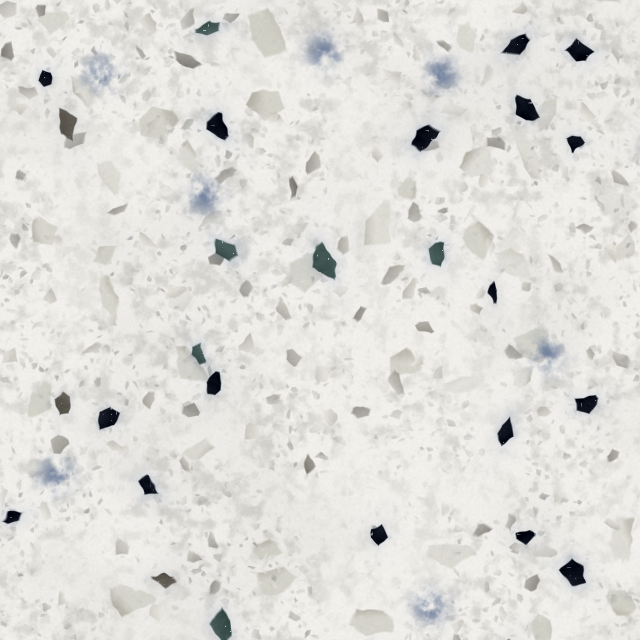
Reproduce this texture procedurally as a WebGL 2 fragment shader.

```glsl
#version 300 es
precision highp float;
uniform vec2 u_resolution;
out vec4 fragColor;

const float TAU = 6.2831853;

// Three random values for an integer cell
vec3 hash3(vec2 cell, float seed) {
  uvec3 v = uvec3(ivec3(cell, seed) + 4096);
  v = v * 1664525u + 1013904223u;
  v.x += v.y * v.z; v.y += v.z * v.x; v.z += v.x * v.y;
  v ^= v >> 16u;
  v.x += v.y * v.z; v.y += v.z * v.x; v.z += v.x * v.y;
  return vec3(v >> 8u) / 16777216.0;
}

float noise(vec2 p, float seed) {
  vec2 i = floor(p), f = fract(p);
  f = f * f * (3.0 - 2.0 * f);
  float low = mix(hash3(i, seed).x, hash3(i + vec2(1, 0), seed).x, f.x);
  float high = mix(hash3(i + vec2(0, 1), seed).x, hash3(i + vec2(1, 1), seed).x, f.x);
  return mix(low, high, f.y);
}

float fbm(vec2 p, float seed) {
  float sum = 0.0, amp = 0.53;
  for (int i = 0; i < 4; i++) {
    sum += amp * noise(p, seed + float(i));
    p = mat2(1.6, 1.2, -1.2, 1.6) * p;
    amp *= 0.5;
  }
  return sum;
}

// Irregular convex stone with six random faces
float stone(vec2 p, float radius, vec2 cell, float seed) {
  float d = -1.0;
  for (int k = 0; k < 6; k++) {
    vec3 h = hash3(cell, seed + 10.0 + float(k));
    float a = TAU * (float(k) + 0.85 * h.x) / 6.0;
    d = max(d, dot(p, vec2(cos(a), sin(a))) - radius * mix(0.5, 1.05, h.y));
  }
  return d;
}

// Scattered stones: distance, facet slope, two random values
vec4 chips(vec2 p, float cells, float size, float share, float seed) {
  vec4 best = vec4(1.0, 0.0, 0.0, 0.0);
  vec2 home = floor(p * cells);
  for (int y = -1; y <= 1; y++)
  for (int x = -1; x <= 1; x++) {
    vec2 cell = home + vec2(x, y);
    vec3 place = hash3(cell, seed), look = hash3(cell, seed + 1.0);
    if (place.z > share) continue;
    vec2 q = p * cells - cell - 0.5 - 0.75 * (place.xy - 0.5);
    float turn = TAU * look.x, stretch = mix(1.0, 1.5, look.y);
    q = mat2(cos(turn), -sin(turn), sin(turn), cos(turn)) * q;
    q *= vec2(stretch, 1.0 / stretch);
    float radius = size * mix(0.65, 1.2, look.z);
    float d = stone(q, radius, cell, seed) / (cells * stretch);
    if (d < best.x) best = vec4(d, (q.x + 0.4 * q.y) / radius, hash3(cell, seed + 2.0).xy);
  }
  return best;
}

float cover(float d, float blur) {
  float w = max(blur, 0.8 / u_resolution.y);
  return smoothstep(w, -w, d);
}

void main() {
  vec2 p = gl_FragCoord.xy / u_resolution.y;
  vec2 rough = p + 0.004 * (vec2(noise(p * 90.0, 3.0), noise(p * 90.0, 4.0)) - 0.5);

  // Milky ground with faint mottling
  float clump = smoothstep(0.34, 0.56, fbm(p * 9.0, 20.0));
  float mottle = fbm(p * 55.0, 30.0);
  vec3 col = vec3(0.945, 0.937, 0.92);
  col -= vec3(0.10, 0.10, 0.105) * smoothstep(0.42, 0.8, mottle) * (0.45 + 0.55 * clump);
  col -= 0.025 * smoothstep(0.45, 0.75, fbm(p * 6.0, 40.0));

  // Large pale stones, shaded along one side
  vec4 big = chips(rough, 9.0, 0.25, 0.42, 100.0);
  vec3 pale = mix(vec3(0.88, 0.875, 0.85), vec3(0.80, 0.795, 0.755), big.z);
  pale = mix(pale, vec3(0.66, 0.645, 0.60), smoothstep(0.1, 1.0, big.y) * big.w);
  col = mix(col, pale, cover(big.x, 0.002) * 0.9);

  // Small crumbs in two sizes, gathered in clumps
  for (int i = 0; i < 2; i++) {
    float s = float(i);
    vec4 crumb = chips(rough, mix(72.0, 43.0, s), 0.32, mix(0.46, 0.36, s), 200.0 + 50.0 * s);
    vec3 grey = mix(vec3(0.87, 0.865, 0.845), vec3(0.64, 0.64, 0.625), crumb.z * crumb.z);
    grey -= 0.05 * crumb.y;
    col = mix(col, grey, cover(crumb.x, 0.0013) * mix(0.25, 0.9, crumb.w) * (0.25 + 0.75 * clump));
  }

  // Medium grey and beige stones
  vec4 mid = chips(rough, 19.0, 0.26, 0.3, 300.0);
  vec3 beige = mix(vec3(0.85, 0.84, 0.81), vec3(0.50, 0.49, 0.46), mid.z * mid.z);
  beige -= 0.08 * mid.y;
  col = mix(col, beige, cover(mid.x, 0.0016) * mix(0.6, 1.0, mid.w));

  // Diffuse blue stains
  vec2 home = floor(p * 5.0);
  for (int y = -1; y <= 1; y++)
  for (int x = -1; x <= 1; x++) {
    vec3 h = hash3(home + vec2(x, y), 400.0);
    float r = length(p * 5.0 - home - vec2(x, y) - 0.2 - 0.6 * h.xy);
    float stain = step(h.z, 0.2) * exp(-r * r * 55.0) * smoothstep(0.2, 0.7, mottle);
    col = mix(col, vec3(0.45, 0.51, 0.62), stain);
  }

  // Dark stones with a cool halo and bright specks
  vec4 dark = chips(rough, 7.0, 0.135, 0.42, 500.0);
  float halo = exp(-max(dark.x, 0.0) / 0.009) * (0.12 + 0.35 * dark.w * mottle);
  col = mix(col, vec3(0.55, 0.62, 0.73), halo);
  vec3 mineral = mix(vec3(0.36, 0.34, 0.31), vec3(0.25, 0.33, 0.32), step(0.5, dark.w));
  mineral = mix(mineral, vec3(0.03, 0.045, 0.085), step(0.36, dark.z));
  mineral += 0.12 * (mottle - 0.5) - 0.03 * dark.y;
  mineral += 0.45 * smoothstep(0.9, 0.98, noise(p * 230.0, 60.0));
  col = mix(col, mineral, cover(dark.x, 0.0014));

  // Fine grain
  col += 0.022 * (noise(p * 330.0, 70.0) - 0.5);
  fragColor = vec4(clamp(col, 0.0, 1.0), 1.0);
}
```
